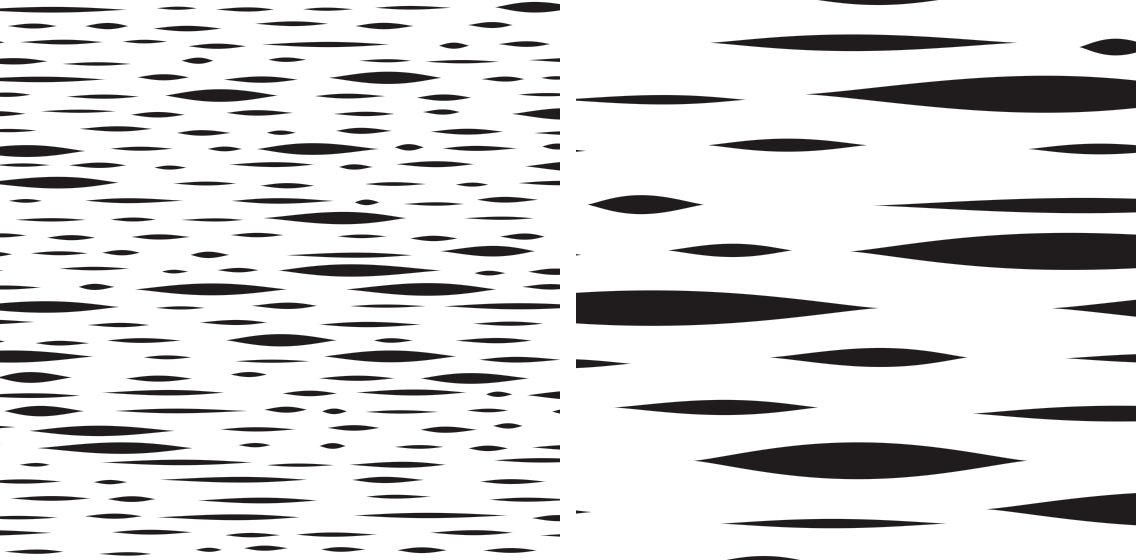
Left, the full canvas; right, a detail of the centre.
Write a three.js fragment shader that draws this pattern.

```glsl
// Irregular rows of dark horizontal lens-shaped dashes on white.
varying vec2 vUv;

const float ROWS = 32.0;
const int MAX_DASHES = 18;
const vec3 PAPER = vec3(1.0);
const vec3 INK = vec3(0.125, 0.11, 0.115);

float hash(vec2 p) {
  vec3 q = fract(vec3(p.xyx) * vec3(0.1031, 0.1030, 0.0973));
  q += dot(q, q.yzx + 33.33);
  return fract((q.x + q.y) * q.z);
}

vec2 gradientAt(vec2 cell) {
  float angle = 6.28319 * hash(cell + 71.0);
  return vec2(cos(angle), sin(angle));
}

float gradientNoise(vec2 p) {
  vec2 i = floor(p);
  vec2 f = p - i;
  vec2 w = f * f * f * (f * (f * 6.0 - 15.0) + 10.0);
  vec2 e = vec2(1.0, 0.0);
  float low = mix(dot(gradientAt(i), f), dot(gradientAt(i + e.xy), f - e.xy), w.x);
  float high = mix(dot(gradientAt(i + e.yx), f - e.yx), dot(gradientAt(i + e.xx), f - e.xx), w.x);
  return mix(low, high, w.y);
}

// Coverage of a pointed lens: p is relative to its centre, px is the filter size.
float lens(vec2 p, vec2 halfSize, float skew, float px) {
  float u = clamp(p.x / halfSize.x, -1.0, 1.0);
  u += skew * (1.0 - u * u);
  float h = halfSize.y * pow(max(1.0 - u * u, 0.0), 1.3);
  float top = min(h, p.y + 0.5 * px);
  float bottom = max(-h, p.y - 0.5 * px);
  return clamp((top - bottom) / px, 0.0, 1.0);
}

// Full length and thickness: common short dashes, some long, a few heavy.
vec2 dashSize(vec2 id) {
  float kind = hash(id + 11.3);
  float t = hash(id + 23.7);
  vec2 size = vec2(mix(0.045, 0.155, t), mix(0.0055, 0.0115, hash(id + 37.1)));
  if (kind > 0.78) size = vec2(mix(0.16, 0.28, t), mix(0.0075, 0.011, hash(id + 41.9)));
  if (kind > 0.91) size = vec2(mix(0.13, 0.30, t), mix(0.0185, 0.023, hash(id + 53.3)));
  return size;
}

// Walks along one row, laying dashes and gaps of varied length.
float dashRow(vec2 p, float row, float px) {
  float ink = 0.0;
  float x = -0.25 * hash(vec2(row, 5.7));
  for (int i = 0; i < MAX_DASHES; i++) {
    if (x > p.x) break;
    vec2 id = vec2(row * 3.17 + 140.0, float(i) * 7.31 + 9.0);
    vec2 size = dashSize(id);
    float drift = 0.011 * gradientNoise(vec2(x * 5.0, row * 0.83 + 0.4));
    vec2 centre = vec2(x + 0.5 * size.x, (row + 0.5) / ROWS + drift);
    float skew = 0.24 * (hash(id + 67.0) - 0.5);
    ink = max(ink, lens(p - centre, 0.5 * size, skew, px));
    x += size.x + mix(0.022, 0.105, hash(id + 83.0));
  }
  return ink;
}

void main() {
  float px = 1.1 * max(fwidth(vUv.y), 0.0001);
  float row = floor(vUv.y * ROWS);

  // Neighbouring rows are included because heavy dashes may cross over.
  float ink = 0.0;
  for (int k = -1; k <= 1; k++) {
    ink = max(ink, dashRow(vUv, row + float(k), px));
  }
  gl_FragColor = vec4(mix(PAPER, INK, ink), 1.0);
}
```
